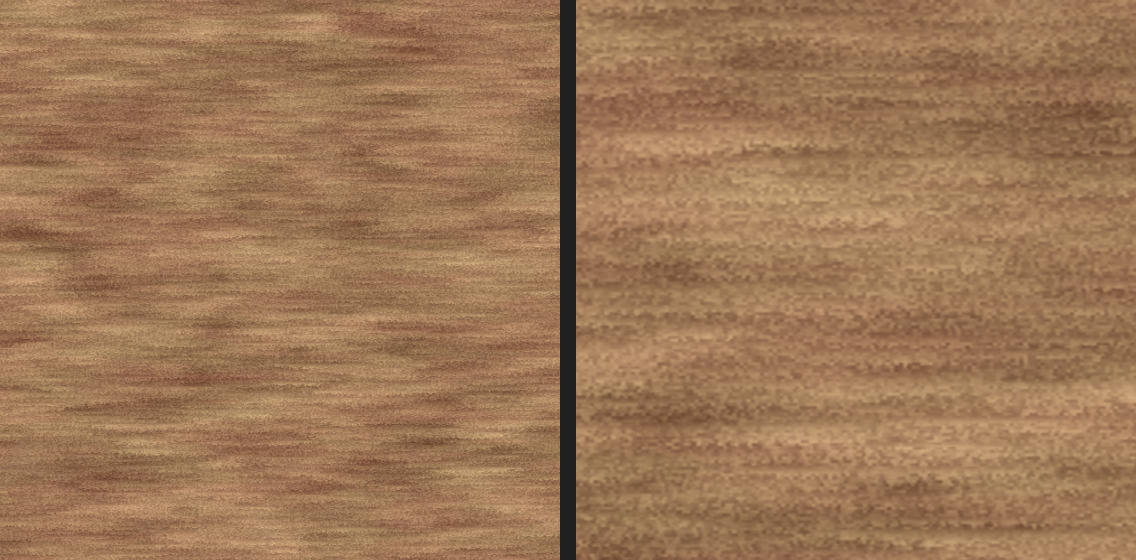
Left: the whole. Right: its middle third, enlarged.
Reproduce this texture procedurally as a WebGL 2 fragment shader.

```glsl
#version 300 es
precision highp float;
// Brushed brown wood-like surface: horizontal streaks, soft blotches and fine grain.

#define MEAN_COLOR vec3(0.623, 0.469, 0.340)
#define TONE_STEP vec3(0.057, 0.056, 0.045)
#define HUE_STEP vec3(0.005, -0.006, 0.001)
#define SMUDGE_COLOR vec3(0.60, 0.50, 0.40)
#define SMUDGE_AMOUNT 0.22
#define BLOTCH_AMOUNT 0.72
#define PATCH_AMOUNT 0.60
#define STREAK_AMOUNT 0.95
#define FIBRE_AMOUNT 0.95
#define GRAIN_AMOUNT 1.20
#define EDGE_SPECKLE vec2(0.022, 0.0016)

uniform vec2 u_resolution;
out vec4 outColor;

// Integer hash of a lattice cell, from -1 to 1.
float hash(ivec2 cell, int seed) {
    uint h = uint(cell.x) * 1597u + uint(cell.y) * 51749u + uint(seed) * 7919u;
    h = (h ^ (h >> 15)) * 73856093u;
    h = (h ^ (h >> 13)) * 83492791u;
    h ^= h >> 16;
    return float(h & 65535u) / 32767.5 - 1.0;
}

// Smooth noise along one row; each row has its own shift.
float rowNoise(float x, int row, int seed) {
    x += 8.0 * hash(ivec2(917, row), seed);
    float cell = floor(x);
    float blend = smoothstep(0.0, 1.0, x - cell);
    return mix(hash(ivec2(int(cell), row), seed),
               hash(ivec2(int(cell) + 1, row), seed), blend);
}

// Value noise on staggered rows, which hides the lattice columns.
float noise(vec2 p, int seed) {
    float row = floor(p.y);
    float blend = smoothstep(0.0, 1.0, p.y - row);
    return mix(rowNoise(p.x, int(row), seed),
               rowNoise(p.x, int(row) + 1, seed), blend);
}

// Two octaves of horizontally stretched noise.
float layers(vec2 p, vec2 frequency, int seed) {
    float sum = 0.0;
    float weight = 1.0;
    for (int i = 0; i < 2; i++) {
        sum += weight * noise(p * frequency, seed + i);
        frequency *= vec2(1.9, 2.1);
        weight *= 0.9;
    }
    return sum;
}

void main() {
    vec2 uv = gl_FragCoord.xy / u_resolution;

    // Fine grain also roughens the outlines of the larger marks.
    float grain = noise(uv * vec2(390.0, 500.0), 1);
    float roughness = noise(uv * vec2(260.0, 420.0), 2);
    vec2 p = uv + EDGE_SPECKLE * vec2(roughness, grain);

    // Small ragged offsets break the larger marks into irregular patches.
    vec2 ragged = p + vec2(0.02, 0.006) * vec2(noise(p * vec2(24.0, 60.0), 3),
                                              noise(p * vec2(28.0, 40.0), 4));

    // Light and dark from broad blotches down to thin fibres.
    float tone = BLOTCH_AMOUNT * layers(ragged, vec2(4.5, 12.0), 10);
    tone += PATCH_AMOUNT * layers(ragged, vec2(13.0, 32.0), 15);
    tone += STREAK_AMOUNT * layers(p, vec2(8.0, 62.0), 20);
    tone += FIBRE_AMOUNT * noise(p * vec2(19.0, 270.0), 30);
    tone += GRAIN_AMOUNT * grain;

    // Drift between reddish and olive brown, redder where darker.
    float hue = layers(ragged, vec2(6.0, 22.0), 40) + noise(p * vec2(9.0, 95.0), 50);
    hue -= 0.12 * tone;
    vec3 color = MEAN_COLOR + TONE_STEP * tone + HUE_STEP * hue;

    // Sparse, faint greyish smudges.
    float smudge = smoothstep(0.5, 0.95, noise(ragged * vec2(17.0, 24.0), 60));
    smudge *= smoothstep(0.0, 0.6, noise(ragged * vec2(5.0, 6.0), 70));
    color = mix(color, SMUDGE_COLOR, SMUDGE_AMOUNT * smudge);

    outColor = vec4(clamp(color, 0.0, 1.0), 1.0);
}
```
